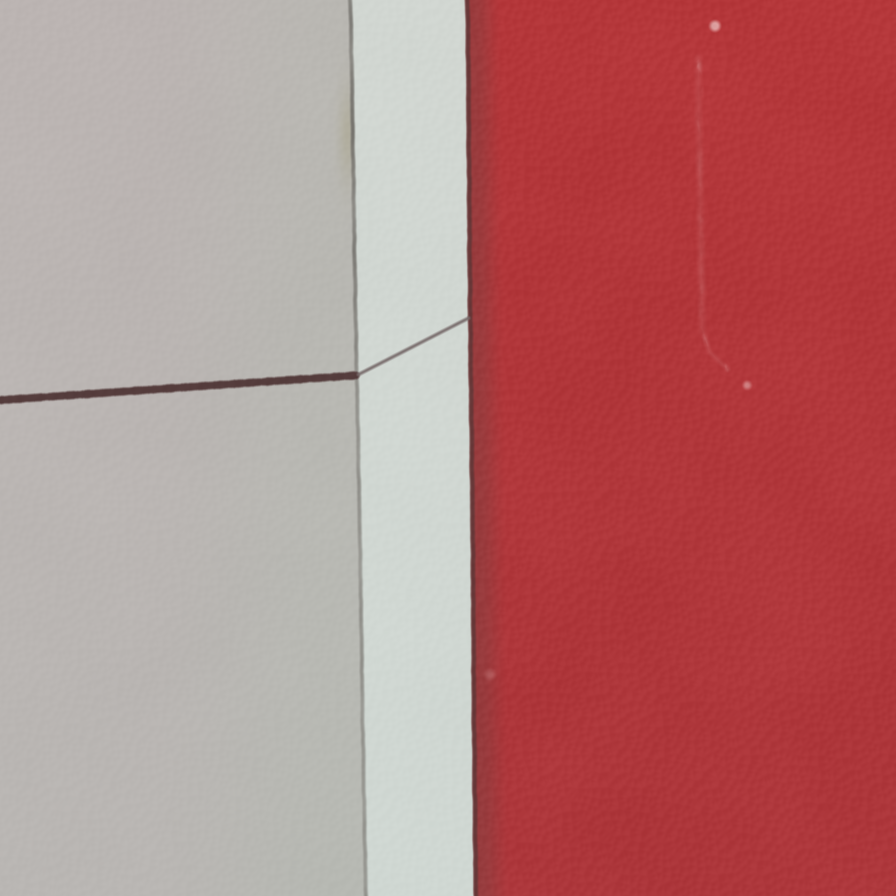
Write a WebGL 2 fragment shader that draws this texture.

```glsl
#version 300 es
precision highp float;

#define GREY_WALL vec3(0.73, 0.71, 0.70)
#define WHITE_TRIM vec3(0.82, 0.84, 0.82)
#define RED_WALL vec3(0.69, 0.215, 0.23)
#define EDGE_SHADE vec3(0.50, 0.25, 0.25)
#define CRACK_DARK vec3(0.31, 0.21, 0.21)
#define SEAM_GREY vec3(0.43, 0.42, 0.40)
#define CHIP_PINK vec3(0.86, 0.62, 0.62)
#define SOFTNESS 0.0018
#define GRAIN_SCALE 115.0
#define GRAIN_AMOUNT 0.030

uniform vec2 u_resolution;
out vec4 fragColor;

vec2 hash2(vec2 p) {
    vec3 q = fract(p.xyx * vec3(0.1031, 0.1030, 0.0973));
    q += dot(q, q.yzx + 33.33);
    return fract((q.xx + q.yz) * q.zy);
}

// Distance to the nearest jittered cell point
float cellular(vec2 p) {
    vec2 cell = floor(p), f = fract(p);
    float nearest = 2.0;
    for (int j = -1; j <= 1; j++)
        for (int i = -1; i <= 1; i++) {
            vec2 o = vec2(i, j);
            nearest = min(nearest, length(o + hash2(cell + o) - f));
        }
    return nearest;
}

// Slow mottling in about -1..1
float layeredSines(vec2 p) {
    float sum = 0.0, amp = 0.5;
    for (int i = 0; i < 4; i++) {
        sum += amp * sin(p.x + 1.7 * sin(p.y)) * cos(0.8 * p.y + sin(p.x));
        p = mat2(1.5, 1.1, -1.1, 1.5) * p + 2.3;
        amp *= 0.55;
    }
    return sum;
}

float segmentDist(vec2 p, vec2 a, vec2 b) {
    vec2 d = b - a;
    return length(p - a - d * clamp(dot(p - a, d) / dot(d, d), 0.0, 1.0));
}

float stroke(float dist, float halfWidth, float soft) {
    return 1.0 - smoothstep(halfWidth - soft, halfWidth + soft, dist);
}

void main() {
    vec2 uv = gl_FragCoord.xy / u_resolution;
    float soft = max(SOFTNESS, 0.8 / u_resolution.y);
    float mottle = layeredSines(uv * 14.0);
    float wobble = 0.0008 * layeredSines(vec2(3.0, uv.y * 60.0));

    // Slightly slanted boundaries of the trim
    float seam = uv.x - (0.4095 - 0.0175 * uv.y + wobble);
    float edge = uv.x - (0.5292 - 0.0095 * uv.y + wobble);

    // Grey wall, greener toward the trim
    vec3 grey = GREY_WALL + vec3(-0.008, 0.012, 0.0) * smoothstep(0.15, 0.39, uv.x);
    grey += 0.02 * (uv.y - 0.5) * vec3(0.4, -0.4, -0.2) + 0.006 * mottle;
    float stain = exp(-pow((uv.x - 0.388) / 0.010, 2.0) - pow((uv.y - 0.85) / 0.05, 2.0));
    grey = mix(grey, vec3(0.66, 0.64, 0.54), 0.5 * stain);

    // Red wall with a brownish shade along its edge
    vec3 red = RED_WALL + vec3(0.03, 0.0, -0.005) * (uv.y - 0.4) + 0.012 * mottle;
    float shade = 0.5 * (1.0 - smoothstep(0.008, 0.042, edge));
    red = mix(red, EDGE_SHADE, shade);

    vec3 trim = WHITE_TRIM + vec3(-0.008, 0.003, 0.003) * (1.0 - uv.y) + 0.005 * mottle;
    vec3 color = mix(grey, trim, smoothstep(-soft, soft, seam));
    color = mix(color, red, smoothstep(-soft, soft, edge));

    // Seam lines, the left one fading downward
    float seamFade = mix(0.55, 0.9, smoothstep(0.5, 0.8, uv.y));
    seamFade *= 0.85 + 0.3 * layeredSines(vec2(1.0, uv.y * 25.0));
    color = mix(color, SEAM_GREY, seamFade * stroke(abs(seam + 0.001), 0.0022, soft));
    color = mix(color, vec3(0.34, 0.21, 0.21), 0.75 * stroke(abs(edge - 0.002), 0.0025, soft));

    // Ragged crack on the wall, thin line across the trim
    float ragged = 0.0008 * layeredSines(vec2(uv.x * 170.0, 2.0));
    float crack = segmentDist(uv, vec2(-0.02, 0.552), vec2(0.397, 0.581)) + ragged;
    color = mix(color, CRACK_DARK, 0.95 * stroke(crack, 0.0043, soft));
    float slant = segmentDist(uv, vec2(0.400, 0.582), vec2(0.523, 0.645));
    color = mix(color, vec3(0.46, 0.41, 0.41), 0.9 * stroke(slant, 0.0018, soft));

    // Broken pale scratch with chips at its ends
    float patchy = smoothstep(-0.15, 0.5, layeredSines(uv * vec2(90.0, 65.0)));
    float scratch = stroke(segmentDist(uv, vec2(0.779, 0.935), vec2(0.784, 0.63)), 0.003, 0.004);
    scratch *= 0.12 + 0.35 * patchy * max(smoothstep(0.82, 0.90, uv.y), 0.35);
    float hook = min(segmentDist(uv, vec2(0.783, 0.635), vec2(0.792, 0.607)),
                     segmentDist(uv, vec2(0.792, 0.607), vec2(0.812, 0.588)));
    scratch = max(scratch, (0.15 + 0.4 * patchy) * stroke(hook, 0.002, 0.003));
    float chips = stroke(length(uv - vec2(0.798, 0.971)), 0.0055, 0.003);
    chips = max(chips, 0.7 * stroke(length(uv - vec2(0.834, 0.570)), 0.004, 0.003));
    chips = max(chips, 0.3 * stroke(length(uv - vec2(0.547, 0.247)), 0.005, 0.004));
    color = mix(color, CHIP_PINK, max(scratch, chips));

    // Embossed grain, lit from the upper left
    vec2 grainPos = uv * GRAIN_SCALE;
    float relief = cellular(grainPos) - cellular(grainPos + vec2(-0.3, 0.3));
    float strength = mix(0.5, 1.0, smoothstep(0.0, 0.01, edge));
    color += GRAIN_AMOUNT * strength * relief;

    fragColor = vec4(clamp(color, 0.0, 1.0), 1.0);
}
```
